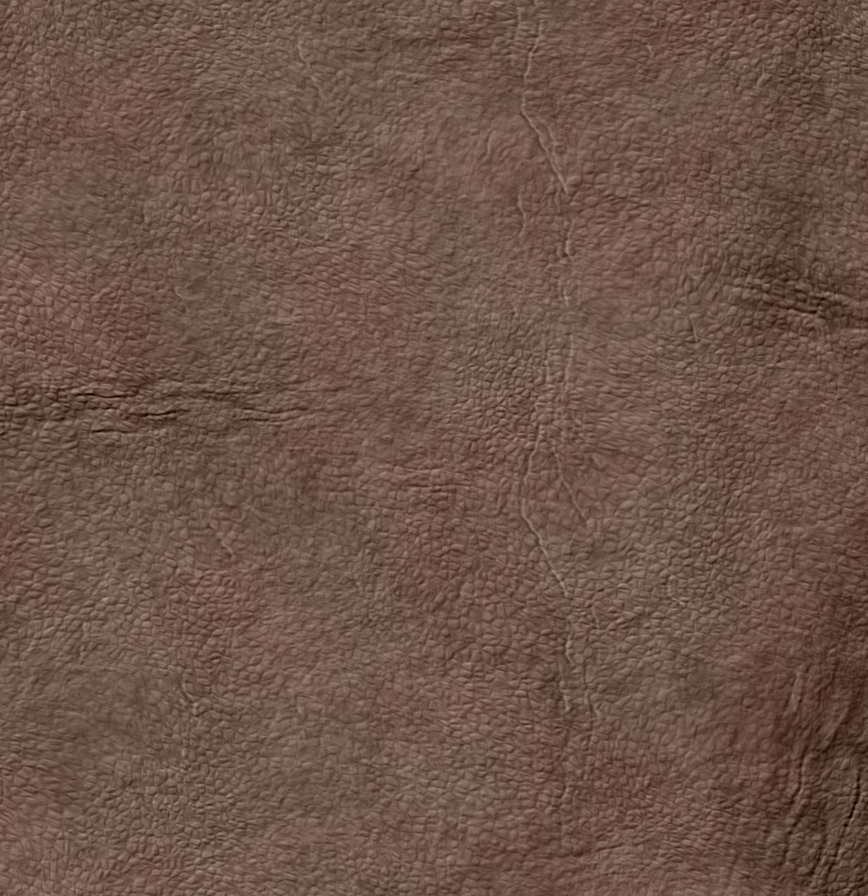
Write a Shadertoy shader that draws this texture.

```glsl
const vec3 HIDE_BROWN = vec3(0.442, 0.344, 0.299);
const vec3 RED_TINT = vec3(0.008, -0.005, -0.003);
const vec3 OLIVE_TINT = vec3(-0.008, 0.003, -0.002);
const vec3 PALE_CRACK = vec3(0.64, 0.55, 0.48);

float hash(vec2 p) {
    vec3 q = fract(p.xyx * 0.1031);
    q += dot(q, q.yzx + 33.33);
    return fract((q.x + q.y) * q.z);
}

vec2 hash2(vec2 p) {
    return vec2(hash(p), hash(p + 57.3));
}

mat2 rotation(float angle) {
    float c = cos(angle), s = sin(angle);
    return mat2(c, -s, s, c);
}

float noise(vec2 p) {
    vec2 i = floor(p), f = fract(p);
    f = f * f * (3.0 - 2.0 * f);
    float low = mix(hash(i), hash(i + vec2(1, 0)), f.x);
    float high = mix(hash(i + vec2(0, 1)), hash(i + vec2(1, 1)), f.x);
    return mix(low, high, f.y);
}

float fbm(vec2 p, int octaves) {
    float sum = 0.0, weight = 0.5, total = 0.0;
    for (int i = 0; i < octaves; i++) {
        sum += weight * noise(p);
        total += weight;
        weight *= 0.5;
        p = rotation(0.6) * p * 2.03 + 17.0;
    }
    return sum / total;
}

vec2 bend(vec2 p) {
    return vec2(noise(p), noise(p + 31.0)) - 0.5;
}

// Rounded pebbles parted by narrow grooves
float pebbles(vec2 p) {
    vec2 cell = floor(p);
    float nearest = 8.0, second = 8.0;
    for (int y = -1; y <= 1; y++) {
        for (int x = -1; x <= 1; x++) {
            vec2 c = cell + vec2(x, y);
            float d = length(c + hash2(c) - p);
            second = min(second, max(nearest, d));
            nearest = min(nearest, d);
        }
    }
    return smoothstep(0.0, 0.65, second - nearest);
}

// Bundle of folds running along the given angle, fading from its centre
float folds(vec2 p, vec2 centre, float angle, vec2 size, float spacing) {
    vec2 q = rotation(angle) * (p - centre);
    float fade = exp(-dot(q / size, q / size));
    q.y += 0.016 * (fbm(q * 20.0 + 5.0, 3) - 0.5);
    float ridge = 1.0 - abs(2.0 * noise(q * vec2(0.16, 1.0) / spacing + centre * 90.0) - 1.0);
    return fade * smoothstep(0.35, 1.0, ridge);
}

float leatherHeight(vec2 p) {
    vec2 w = p + 0.035 * bend(p * 8.0) + 0.004 * bend(p * 65.0);
    float depth = mix(0.25, 0.8, noise(p * 9.0 + 3.0));
    float h = 0.56 + depth * (pebbles(rotation(-0.35) * w * vec2(88, 118)) - 0.56);
    h += 1.6 * (fbm(rotation(-0.3) * w * vec2(105, 135), 3) - 0.5);
    h -= 1.5 * folds(p, vec2(0.15, 0.545), 0.03, vec2(0.20, 0.035), 0.010);
    h -= 1.7 * folds(p, vec2(0.94, 0.655), -0.22, vec2(0.12, 0.045), 0.011);
    h -= 1.4 * folds(p, vec2(0.92, 0.11), 1.25, vec2(0.16, 0.10), 0.013);
    h -= 0.7 * folds(p, vec2(0.45, 0.465), -0.06, vec2(0.11, 0.04), 0.009);
    h -= 0.7 * folds(p, vec2(0.47, 0.950), 0.0, vec2(0.10, 0.04), 0.009);
    h -= 0.8 * folds(p, vec2(0.62, 0.040), 0.2, vec2(0.11, 0.04), 0.010);
    h -= 0.6 * folds(p, vec2(0.63, 0.200), 1.6, vec2(0.14, 0.05), 0.011);
    return h;
}

// Profile of a crack: x is the pale lip, y the shadow on its left
vec2 crackProfile(float d, float width) {
    float lip = d / width, shade = (d + 2.2 * width) / (1.4 * width);
    return vec2(exp(-lip * lip), exp(-shade * shade));
}

// Long kinked crack; s runs down its length
vec2 longCrack(vec2 p, float s, float shift) {
    float path = 0.605 + shift - 0.2 * min(s, 0.12);
    path += 0.055 * smoothstep(0.09, 0.25, s) - 0.15 * max(s - 0.4, 0.0);
    path += 0.018 * (fbm(vec2(s * 40.0, shift * 70.0), 4) - 0.5);
    float ends = smoothstep(-0.12, -0.04, s) * (1.0 - smoothstep(0.42, 0.56, s));
    float broken = smoothstep(0.25, 0.7, fbm(vec2(s * 60.0, shift * 90.0 + 4.0), 2));
    return ends * mix(0.1, 1.0, broken) * crackProfile(p.x - path, 0.0018);
}

// Short broken scratch, mostly upright
vec2 scratch(vec2 p, float id) {
    vec2 centre = hash2(vec2(id, 3.0)) * vec2(0.97, 1.0);
    float reach = mix(0.025, 0.07, hash(vec2(id, 9.0)));
    float lean = hash(vec2(id, 14.0)) - 0.5;
    vec2 q = rotation(4.0 * lean * abs(lean)) * (p - centre);
    q.x += 0.03 * (fbm(vec2(q.y * 40.0, id * 7.0), 4) - 0.5);
    float fade = 1.0 - smoothstep(0.4, 1.0, abs(q.y) / reach);
    float broken = smoothstep(0.2, 0.8, noise(vec2(q.y * 110.0, id)));
    return fade * broken * crackProfile(q.x, 0.0018);
}

void mainImage(out vec4 fragColor, in vec2 fragCoord) {
    vec2 p = fragCoord / iResolution.y;

    // Raking light over the grain
    float h = leatherHeight(p);
    float relief = h - leatherHeight(p + vec2(-0.0014, 0.0020));
    float tone = 0.145 * relief + 0.07 * (h - 0.5);

    // Worn and darkened areas
    float blotch = fbm(p * 6.0 + 8.0, 4) - 0.5;
    float edge = smoothstep(0.74, 0.95, p.x + 0.2 * blotch);
    tone += 0.075 * blotch + 0.08 * (fbm(p * 26.0, 3) - 0.5);
    tone -= edge * mix(0.01, 0.075, smoothstep(0.3, 0.65, noise(p * 6.0 + 40.0)));
    float olive = smoothstep(0.35, 0.65, fbm(p * 8.0 + 21.0, 4) + 0.1 * edge);
    vec3 color = HIDE_BROWN + tone + mix(RED_TINT, OLIVE_TINT, olive);

    // Cracks and scratches
    vec2 cracks = longCrack(p, 1.0 - p.y, 0.0);
    cracks += longCrack(p, 0.55 - p.y, 0.0);
    cracks += 0.7 * longCrack(p, 0.62 - p.y, 0.03);
    cracks += 0.6 * longCrack(p, 1.05 - p.y, -0.012);
    for (int i = 0; i < 34; i++) cracks += 0.8 * scratch(p, float(i) + 1.0);
    cracks = min(cracks, 1.0);
    color *= 1.0 - 0.22 * cracks.y;
    color = mix(color, PALE_CRACK + 0.5 * tone, 0.6 * cracks.x);

    fragColor = vec4(clamp(color, 0.0, 1.0), 1.0);
}
```
